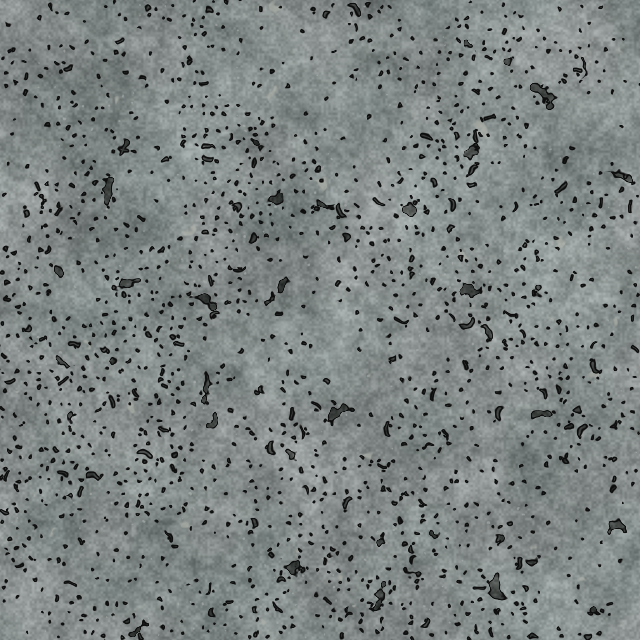
Write a WebGL 2 fragment shader that draws this texture.

```glsl
#version 300 es
precision highp float;
uniform vec2 u_resolution;
out vec4 fragColor;

vec3 hash3(vec2 p) {
  vec3 q = fract(vec3(p.xyx) * vec3(0.1031, 0.1030, 0.0973));
  q += dot(q, q.yxz + 33.33);
  return fract((q.xxy + q.yzz) * q.zyx);
}

float noise(vec2 p) {
  vec2 i = floor(p), f = fract(p);
  f = f * f * (3.0 - 2.0 * f);
  float low = mix(hash3(i).x, hash3(i + vec2(1, 0)).x, f.x);
  float high = mix(hash3(i + vec2(0, 1)).x, hash3(i + vec2(1, 1)).x, f.x);
  return mix(low, high, f.y);
}

// Distance to scattered, randomly turned and bent capsules.
// Ranges hold the smallest and largest half length and radius.
float scatter(vec2 p, float count, float chance, vec2 lengths, vec2 radii, float seed) {
  vec2 home = floor(p * count);
  float nearest = 1.0;
  for (int y = -1; y <= 1; y++) {
    for (int x = -1; x <= 1; x++) {
      vec2 cell = home + vec2(x, y);
      vec3 place = hash3(cell + seed);
      vec3 form = hash3(cell + seed + 71.7);
      float crowding = smoothstep(0.1, 0.85, noise(cell / count * 9.0 + 40.0));
      if (place.z > chance * (0.3 + 1.4 * crowding)) continue;
      vec2 q = p - (cell + 0.1 + 0.8 * place.xy) / count;
      float angle = form.x * 6.283;
      q = mat2(cos(angle), sin(angle), -sin(angle), cos(angle)) * q;
      float reach = mix(lengths.x, lengths.y, form.y * form.y);
      q.y += (form.z - 0.5) * q.x * q.x / (reach + 0.004);
      q.x -= clamp(q.x, -reach, reach);
      nearest = min(nearest, length(q) - mix(radii.x, radii.y, form.z * form.z));
    }
  }
  return nearest;
}

void main() {
  float side = min(u_resolution.x, u_resolution.y);
  vec2 p = gl_FragCoord.xy / side;
  float soft = 0.7 / side;

  // Mottled cement: broad clouds down to fine grit
  float tone = 0.0;
  tone += 0.09 * (noise(p * 7.0 + 3.0) - 0.5);
  tone += 0.10 * (noise(p * 17.0 + 11.0) - 0.5);
  tone += 0.10 * (noise(p * 43.0 + 23.0) - 0.5);
  tone += 0.09 * (noise(p * 115.0 + 37.0) - 0.5);
  tone += 0.11 * (noise(p * 270.0 + 51.0) - 0.5);
  float tint = noise(p * 12.0 + 90.0) - 0.5;
  vec3 color = vec3(0.525, 0.555, 0.55) + tone + tint * vec3(0.02, 0.0, 0.005);

  // Pale chips and tiny light grains
  vec2 wobble = vec2(noise(p * 130.0), noise(p * 130.0 + 60.0)) - 0.5;
  float chip = scatter(p + wobble * 0.007, 9.0, 0.3, vec2(0.0, 0.01), vec2(0.002, 0.007), 210.0);
  color = mix(color, vec3(0.69, 0.70, 0.67), 0.65 * (1.0 - smoothstep(-0.003, 0.002, chip)));
  float fleck = scatter(p, 45.0, 0.16, vec2(0.0, 0.001), vec2(0.0008, 0.002), 330.0);
  color = mix(color, vec3(0.68, 0.70, 0.69), 0.6 * (1.0 - smoothstep(-soft, soft, fleck)));

  // Pits: specks, short cracks and ragged cavities
  vec2 warped = p + wobble * 0.004;
  float pit = scatter(warped, 58.0, 0.42, vec2(0.0, 0.0018), vec2(0.0021, 0.0034), 17.0);
  float crack = scatter(warped, 29.0, 0.24, vec2(0.001, 0.009), vec2(0.0025, 0.0048), 101.0);
  pit = min(pit, crack);
  float cavity = scatter(warped, 8.0, 0.6, vec2(0.003, 0.022), vec2(0.004, 0.011), 157.0);
  cavity += 0.013 * (noise(p * 125.0 + 7.0) - 0.42);
  pit = min(pit, cavity);

  // Black rims around grey floors
  vec3 pitFloor = vec3(0.25, 0.27, 0.26) + tone;
  float inside = 1.0 - smoothstep(-soft, soft, pit + 0.0027);
  vec3 pitColor = mix(vec3(0.05), pitFloor, inside);
  color = mix(color, pitColor, 1.0 - smoothstep(-soft, soft, pit));

  fragColor = vec4(color, 1.0);
}
```
